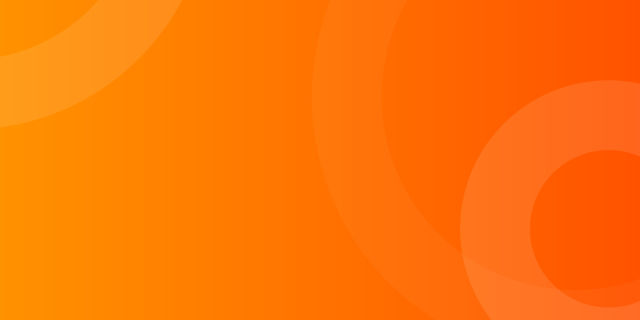
Give the GLSL for this background, as a WebGL 2 fragment shader.

```glsl
#version 300 es
precision highp float;
// Warm abstract background: a horizontal amber to red-orange gradient,
// overlaid with three large translucent white rings of equal thickness.
// Each ring is an annulus distance function, blended over the gradient.

uniform vec2 u_resolution;
out vec4 fragColor;

const float HALF_WIDTH = 0.109;

// Antialiased coverage of a ring around center with the given middle radius.
float ringCoverage(vec2 p, vec2 center, float radius) {
    float dist = abs(length(p - center) - radius) - HALF_WIDTH;
    float pixel = 1.0 / u_resolution.y;
    return 1.0 - smoothstep(-0.7 * pixel, 0.7 * pixel, dist);
}

vec3 addRing(vec3 color, vec2 p, vec2 center, float radius, float opacity) {
    return mix(color, vec3(1.0), opacity * ringCoverage(p, center, radius));
}

void main() {
    vec2 uv = gl_FragCoord.xy / u_resolution;
    // Canvas height is one unit; the width is two.
    vec2 p = uv * vec2(2.0, 1.0);

    // Base gradient
    vec3 amber = vec3(1.0, 0.572, 0.0);
    vec3 redOrange = vec3(1.0, 0.322, 0.0);
    vec3 color = mix(amber, redOrange, uv.x);

    // Rings: upper left, large faint middle, lower right
    color = addRing(color, p, vec2(-0.102, 1.354), 0.650, 0.10);
    color = addRing(color, p, vec2(1.797, 0.698), 0.7135, 0.04);
    color = addRing(color, p, vec2(1.902, 0.285), 0.355, 0.11);

    fragColor = vec4(color, 1.0);
}
```
